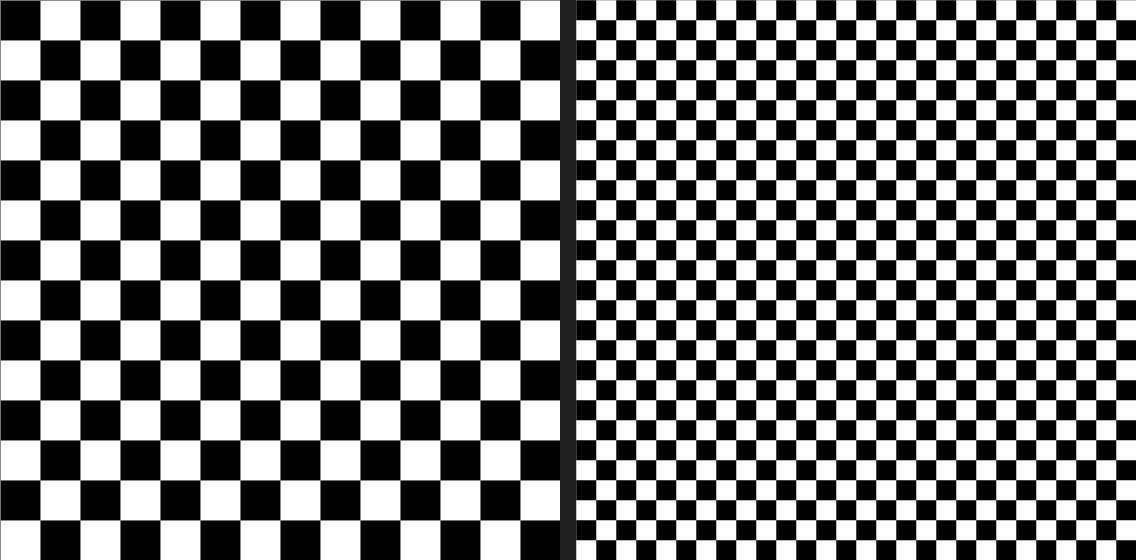
Left: one tile. Right: repeated 2 by 2.
Reproduce this pattern procedurally as a WebGL 2 fragment shader.

```glsl
#version 300 es
precision highp float;

#define CELLS 14.0
#define EDGE_WIDTH 0.0029
#define GRID_SHIFT vec2(0.0008, -0.0008)
#define DARK vec3(0.0)
#define LIGHT vec3(1.0)

uniform vec2 u_resolution;
out vec4 fragColor;

// Triangle wave of period 2: zero on each grid line, positive in even cells
vec2 signedGridDistance(vec2 cell) {
    return abs(mod(cell - 0.5, 2.0) - 1.0) - 0.5;
}

// Checker coverage: the product of two softened square waves
float checker(vec2 uv, float edgeWidth) {
    vec2 dist = signedGridDistance(uv * CELLS);
    vec2 square = clamp(dist / (0.5 * edgeWidth * CELLS), -1.0, 1.0);
    return 0.5 + 0.5 * square.x * square.y;
}

void main() {
    vec2 uv = gl_FragCoord.xy / u_resolution;

    // Never let the edge get thinner than one pixel
    float pixel = 1.0 / min(u_resolution.x, u_resolution.y);
    float light = checker(uv - GRID_SHIFT, max(EDGE_WIDTH, pixel));

    fragColor = vec4(mix(DARK, LIGHT, light), 1.0);
}
```
